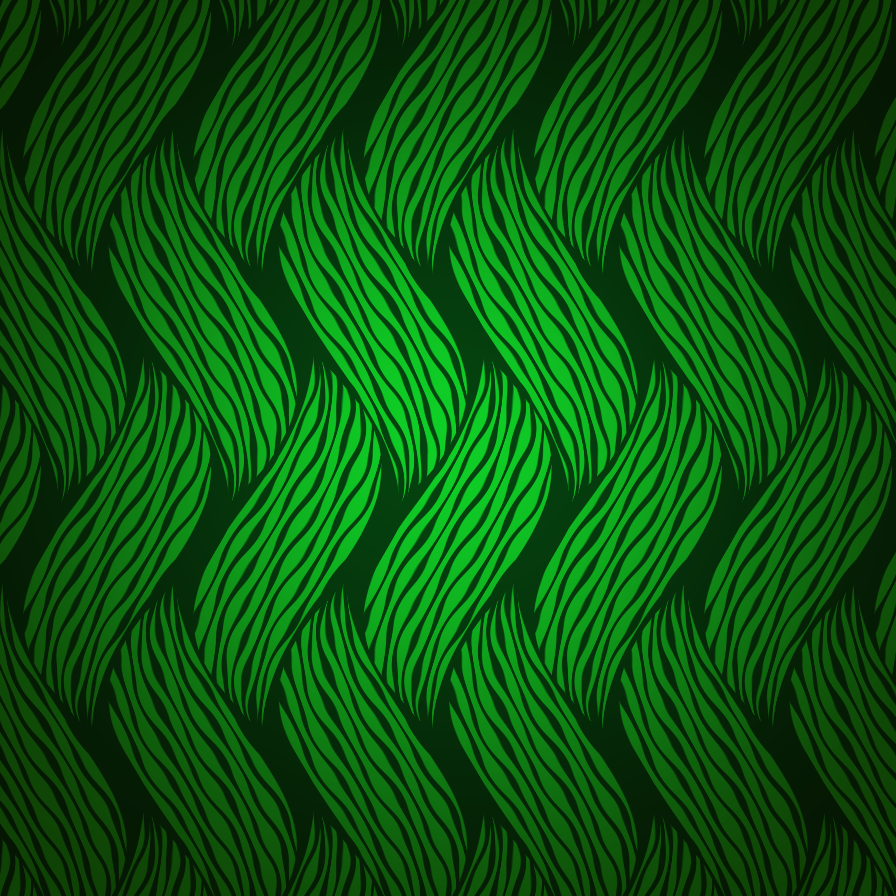
A WebGL 1 fragment shader for this pattern:

```glsl
precision highp float;
// Interlocking rows of S-shaped leaves, leaning alternately left and right,
// each filled with hand-drawn wavy strands that taper towards its tips.
// A radial glow lights the green strands and the dark gaps between them.

uniform vec2 u_resolution;

#define PERIOD vec2(0.190, 0.508)  // spacing of leaves across and down
#define ORIGIN vec2(0.606, 0.648)  // centre of one left-leaning leaf
#define HALF_HEIGHT 0.215
#define HALF_WIDTH 0.079
#define SWAY 0.051                 // sideways swing of the leaf's spine
#define SWAY_RATE 2.58
#define STRANDS 9.0
#define LINE_HALF 0.0027
#define WOBBLE 0.16                // strand waviness, in strand widths
#define GLOW_CENTER vec2(0.5, 0.515)
#define GLOW_RADIUS 0.66

const float HALF_PI = 1.5707963;

// Offset from the nearest multiple of the period.
float wrap(float x, float period) {
  return (fract(x / period + 0.5) - 0.5) * period;
}

// Signed distance into the nearest strand: positive inside the green.
// lean is 1 for leaves rising to the right, -1 for their mirror image.
float strandDistance(vec2 p, vec2 center, float lean) {
  vec2 q = p - center;
  float t = wrap(q.y, PERIOD.y) / HALF_HEIGHT;
  if (abs(t) >= 0.995) return -1.0;

  // Straighten the spine, then repeat across.
  float spine = SWAY * sin(SWAY_RATE * t);
  float x = wrap(lean * q.x - spine, PERIOD.x);
  float taper = cos(HALF_PI * t);
  float halfWidth = HALF_WIDTH * taper;
  float u = x / halfWidth;

  // Strands narrow more slowly than the leaf, so one side cuts them off.
  float squeeze = sqrt(taper);
  float anchor = -sin(HALF_PI * t);
  float v = u * squeeze + anchor * (1.0 - squeeze);
  float pitch = 2.0 * HALF_WIDTH * squeeze / STRANDS;

  // Uneven strand position and line thickness.
  float s = 0.5 * STRANDS * v;
  float phase = 1.7 * lean;
  s += WOBBLE * sin(11.0 * t + 1.9 * s + phase);
  s += 0.6 * WOBBLE * sin(19.0 * t - 2.7 * s - phase);
  float lineHalf = LINE_HALF * (1.0 + 0.25 * sin(7.0 * t + 2.3 * s + phase));

  float toLine = (0.5 - abs(fract(s + 0.5) - 0.5)) * pitch;
  float toEdge = (1.0 - abs(u)) * halfWidth;

  // Turn horizontal distance into distance across the sloping strands.
  float slope = SWAY * SWAY_RATE / HALF_HEIGHT * cos(SWAY_RATE * t);
  return min(toLine, toEdge) * inversesqrt(1.0 + slope * slope) - lineHalf;
}

void main() {
  float size = min(u_resolution.x, u_resolution.y);
  vec2 p = gl_FragCoord.xy / size;
  float soft = 0.75 / size;

  // Two mirrored families of leaves, half a period apart.
  float leftLeaf = strandDistance(p, ORIGIN, -1.0);
  float rightLeaf = strandDistance(p, ORIGIN - 0.5 * PERIOD, 1.0);
  float strand = smoothstep(-soft, soft, max(leftLeaf, rightLeaf));

  // Radial light on strands and gaps.
  float fade = smoothstep(0.0, GLOW_RADIUS, length(p - GLOW_CENTER));
  vec3 green = mix(vec3(0.06, 0.81, 0.15), vec3(0.06, 0.26, 0.02), fade);
  vec3 gap = mix(vec3(0.02, 0.26, 0.06), vec3(0.02, 0.09, 0.01), fade);
  gl_FragColor = vec4(mix(gap, green, strand), 1.0);
}
```
